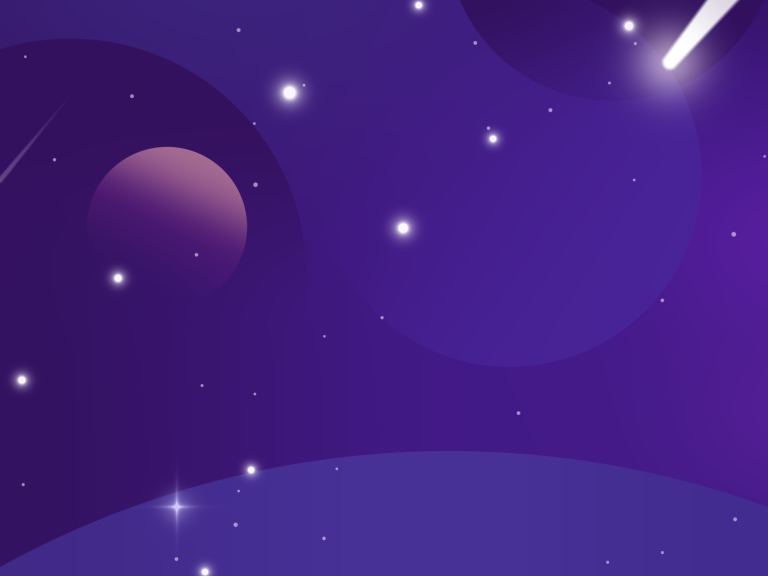
This background is drawn by a WebGL 2 fragment shader. Its source:

```glsl
#version 300 es
precision highp float;

uniform vec2 u_resolution;
out vec4 outColor;

float hash(vec2 p) {
    return fract(sin(dot(p, vec2(127.1, 311.7))) * 43758.5453);
}

// Soft-edged disc: 1 inside, 0 outside
float disc(vec2 p, vec2 center, float radius) {
    float aa = 0.8 / u_resolution.y;
    return 1.0 - smoothstep(-aa, aa, length(p - center) - radius);
}

float blob(vec2 p, vec2 center, vec2 size) {
    vec2 d = (p - center) / size;
    return exp(-dot(d, d));
}

// Bright core with a wide, faint halo
float star(vec2 p, vec2 center, float size) {
    float d = length(p - center) / size;
    return min(1.0, 1.1 * exp(-d * d * 14.0) + 0.55 * exp(-d * d * 2.4));
}

// Distance to a segment whose half width goes from wa to wb
float taper(vec2 p, vec2 a, vec2 b, float wa, float wb) {
    vec2 ab = b - a;
    float t = clamp(dot(p - a, ab) / dot(ab, ab), 0.0, 1.0);
    return length(p - a - ab * t) - mix(wa, wb, t);
}

// Small dots, at most one per grid cell
float dots(vec2 p) {
    vec2 cell = floor(p * 8.0);
    float pick = hash(cell + 3.7);
    vec2 center = (cell + 0.15 + 0.7 * vec2(hash(cell), hash(cell + 19.3))) / 8.0;
    float radius = mix(0.0022, 0.0042, pow(hash(cell + 41.0), 3.0));
    return step(0.6, pick) * disc(p, center, radius) * 0.65;
}

vec3 sky(vec2 p) {
    vec3 color = mix(vec3(0.20, 0.07, 0.38), vec3(0.26, 0.10, 0.53), smoothstep(0.0, 0.85, p.x));
    color = mix(color, vec3(0.235, 0.14, 0.49), 0.9 * blob(p, vec2(0.4, 1.05), vec2(0.6, 0.32)));
    color = mix(color, vec3(0.36, 0.12, 0.64), 0.8 * blob(p, vec2(1.4, 0.58), vec2(0.28, 0.2)));
    color = mix(color, vec3(0.35, 0.13, 0.60), 0.7 * blob(p, vec2(1.4, 0.28), vec2(0.22, 0.16)));
    color = mix(color, vec3(0.20, 0.06, 0.38), 0.8 * blob(p, vec2(1.3, 1.05), vec2(0.3, 0.17)));

    // Dark cloud at the top
    float cloud = disc(p, vec2(1.062, 1.111), 0.286);
    color = mix(color, vec3(0.19, 0.06, 0.36), cloud * mix(0.45, 0.9, smoothstep(0.82, 1.0, p.y)));

    // Large dark orb on the left, fading downward
    float orb = disc(p, vec2(0.122, 0.523), 0.41);
    color = mix(color, vec3(0.205, 0.065, 0.37), orb * smoothstep(0.42, 0.82, p.y));

    // Blue orb on the right, lit along its lower edge
    vec2 d = p - vec2(0.885, 0.696);
    float lit = smoothstep(-0.25, 0.32, dot(d, vec2(0.8, -0.6)));
    return mix(color, vec3(0.28, 0.145, 0.60), disc(d, vec2(0.0), 0.333) * lit * 0.85);
}

void main() {
    vec2 p = gl_FragCoord.xy / u_resolution.y;
    float aa = 1.0 / u_resolution.y;
    vec3 color = sky(p);

    // Planet lit from the upper right
    vec2 d = (p - vec2(0.29, 0.606)) / 0.139;
    float light = dot(d, vec2(0.42, 0.9));
    vec3 planet = mix(vec3(0.34, 0.11, 0.47), vec3(0.64, 0.42, 0.57), smoothstep(-0.1, 1.0, light));
    color = mix(color, planet, disc(d * 0.139, vec2(0.0), 0.139) * smoothstep(-0.85, 0.65, light));

    // Curved ground
    vec3 ground = mix(vec3(0.25, 0.16, 0.53), vec3(0.28, 0.19, 0.59), smoothstep(0.0, 0.7, p.x));
    ground = mix(ground, vec3(0.25, 0.16, 0.54), smoothstep(0.8, 1.33, p.x) * 0.6);
    color = mix(color, ground, disc(p, vec2(0.781, -1.398), 1.615));

    // Faint streak
    float streak = taper(p, vec2(0.0, 0.687), vec2(0.156, 0.875), 0.005, 0.0);
    float fade = 1.0 - smoothstep(0.0, 0.15, p.x);
    color = mix(color, vec3(0.62, 0.48, 0.70), 0.45 * fade * (1.0 - smoothstep(-0.003, aa, streak)));

    // Scattered dots and glowing stars
    color = mix(color, vec3(0.87, 0.81, 0.94), dots(p));
    float glow = star(p, vec2(0.503, 0.839), 0.040);
    glow += star(p, vec2(0.700, 0.604), 0.032);
    glow += star(p, vec2(1.092, 0.955), 0.027);
    glow += star(p, vec2(0.856, 0.759), 0.020);
    glow += star(p, vec2(0.205, 0.517), 0.023);
    glow += star(p, vec2(0.038, 0.340), 0.023);
    glow += star(p, vec2(0.436, 0.184), 0.020);
    glow += star(p, vec2(0.356, 0.007), 0.020);
    glow += star(p, vec2(0.727, 0.991), 0.020);
    color = mix(color, vec3(0.98, 0.96, 1.0), min(glow, 1.0));

    // Four-pointed sparkle
    vec2 s = abs(p - vec2(0.307, 0.120));
    float arms = exp(-s.x * 60.0 - s.y * 330.0) + exp(-s.y * 50.0 - s.x * 330.0);
    arms += 0.3 * exp(-dot(s, s) * 1400.0);
    color = mix(color, vec3(0.82, 0.78, 1.0), min(arms, 1.0));

    // Comet with a halo around its head
    vec2 head = vec2(1.163, 0.892);
    float halo = length(p - head);
    color = mix(color, vec3(0.85, 0.78, 0.88), 0.72 * exp(-halo * halo * 260.0));
    float tail = taper(p, head, vec2(1.27, 1.02), 0.014, 0.024);
    vec3 tailColor = mix(vec3(1.0), vec3(0.86, 0.83, 0.88), smoothstep(0.03, 0.17, halo));
    color = mix(color, tailColor, 1.0 - smoothstep(-0.006, 0.003, tail));

    outColor = vec4(color, 1.0);
}
```
